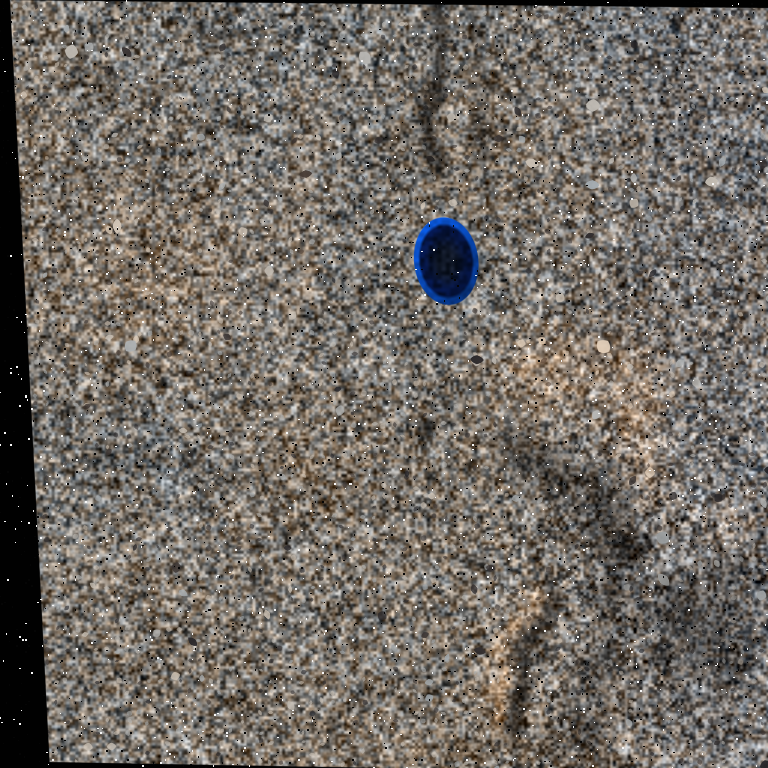
Reproduce this texture procedurally as a WebGL 1 fragment shader.

```glsl
precision highp float;
uniform vec2 u_resolution;

const vec3 SAND = vec3(0.470, 0.444, 0.412);
const vec3 SUNLIT = vec3(0.17, 0.105, 0.045);
const vec3 BORDER = vec3(0.004);
const vec3 RIM_BLUE = vec3(0.03, 0.27, 0.68);
const vec3 DISH_BLUE = vec3(0.02, 0.09, 0.30);

float hash(vec2 p) {
  vec3 q = fract(p.xyx * 0.1031);
  q += dot(q, q.yzx + 33.33);
  return fract((q.x + q.y) * q.z);
}

float noise(vec2 p) {
  vec2 i = floor(p), f = fract(p);
  f = f * f * (3.0 - 2.0 * f);
  return mix(mix(hash(i), hash(i + vec2(1.0, 0.0)), f.x),
             mix(hash(i + vec2(0.0, 1.0)), hash(i + 1.0), f.x), f.y);
}

// Noise centred on zero
float wave(vec2 p) { return noise(p) - 0.5; }

float fbm(vec2 p) {
  float sum = 0.0, amp = 0.5;
  for (int i = 0; i < 4; i++) {
    sum += amp * wave(p);
    p = mat2(0.8, 0.6, -0.6, 0.8) * p * 2.1 + 17.3;
    amp *= 0.55;
  }
  return sum;
}

// Soft elliptical patch
float patchAt(vec2 p, vec2 centre, vec2 radius) {
  vec2 d = (p - centre) / radius;
  return exp(-dot(d, d));
}

// Soft stroke between two points
float stroke(vec2 p, vec2 a, vec2 b, float width) {
  vec2 pa = p - a, ba = b - a;
  float d = length(pa - ba * clamp(dot(pa, ba) / dot(ba, ba), 0.0, 1.0));
  return exp(-d * d / (width * width));
}

// Scattered angular pebbles: x = coverage, y = random tone
vec2 pebbles(vec2 p, float scale, float density, float size, float edge) {
  vec2 cell = floor(p * scale), f = fract(p * scale);
  vec2 d = f - 0.3 - 0.4 * vec2(hash(cell + 3.7), hash(cell + 41.3));
  float turn = 6.283 * hash(cell + 91.0);
  d = mat2(cos(turn), sin(turn), -sin(turn), cos(turn)) * d;
  d.x *= 1.0 + 0.8 * hash(cell + 12.0);
  float r = size * (0.6 + 0.4 * hash(cell + 63.0));
  float dist = mix(length(d), abs(d.x) + abs(d.y), 0.35) + 0.1 * size * wave(p * scale * 9.0);
  float cover = 1.0 - smoothstep(r - edge * scale, r + edge * scale, dist);
  return vec2(cover * step(hash(cell + 27.0), density), hash(cell + 77.0));
}

vec3 addPebbles(vec3 col, vec2 stone, float paleShare, float strength) {
  vec3 pale = mix(vec3(0.64, 0.67, 0.69), vec3(0.82, 0.77, 0.71), fract(stone.y * 7.0));
  vec3 dark = mix(vec3(0.13, 0.13, 0.15), vec3(0.25, 0.22, 0.21), fract(stone.y * 5.0));
  return mix(col, stone.y < paleShare ? pale : dark, stone.x * strength);
}

// Broad relief: x = sunlight, y = shade
vec2 relief(vec2 p) {
  vec2 q = p + 0.05 * vec2(fbm(p * 14.0), fbm(p * 14.0 + 50.0));
  float sun = patchAt(q, vec2(0.72, 0.515), vec2(0.075, 0.055));
  sun += 0.9 * patchAt(q, vec2(0.83, 0.45), vec2(0.035, 0.09));
  sun += stroke(q, vec2(0.69, 0.22), vec2(0.64, 0.06), 0.018);
  sun += 0.4 * patchAt(q, vec2(0.22, 0.65), vec2(0.16, 0.13));
  sun += 0.4 * stroke(q, vec2(0.40, 0.88), vec2(0.39, 0.62), 0.022);
  sun += 0.5 * patchAt(q, vec2(0.96, 0.32), vec2(0.06, 0.03));
  float shade = stroke(q, vec2(0.57, 1.0), vec2(0.555, 0.78), 0.014);
  shade += 0.5 * stroke(q, vec2(0.62, 0.96), vec2(0.62, 0.78), 0.012);
  shade += stroke(q, vec2(0.712, 0.23), vec2(0.67, 0.05), 0.016);
  shade += 0.75 * stroke(q, vec2(0.68, 0.42), vec2(0.82, 0.30), 0.035);
  shade += 0.8 * patchAt(q, vec2(0.91, 0.18), vec2(0.07, 0.09));
  shade += 0.5 * stroke(q, vec2(0.80, 0.28), vec2(0.77, 0.04), 0.03);
  shade += 1.2 * patchAt(q, vec2(0.556, 0.44), vec2(0.016));
  shade += 0.8 * patchAt(q, vec2(0.28, 0.955), vec2(0.035, 0.012));
  return vec2(sun, shade);
}

vec3 sand(vec2 p, float edge) {
  vec2 light = relief(p);
  float rough = patchAt(p, vec2(0.85, 0.2), vec2(0.2, 0.25));
  float grain = 0.48 * wave(p * 260.0) + 0.36 * wave(p * 145.0 + 9.0) + 0.16 * wave(p * 70.0);
  float tint = 0.10 * wave(p * 170.0 + 31.0) + 0.04 * wave(p * 5.0 + 6.0);
  vec3 col = SAND + grain * (1.0 + 0.2 * rough) + vec3(tint, 0.0, -tint);
  col += 0.10 * fbm(p * 7.0) + 0.45 * rough * fbm(p * 22.0);
  col += vec3(-0.01, 0.005, 0.03) * smoothstep(0.6, 0.95, p.x);
  col = addPebbles(col, pebbles(p, 75.0, 0.28, 0.32, edge), 0.6, 0.6);
  col = addPebbles(col, pebbles(p + 0.37, 34.0, 0.09, 0.24, edge), 0.6, 0.8);
  col = addPebbles(col, pebbles(p + 0.11, 13.0, 0.10, 0.14, edge), 0.65, 0.95);
  return (col + SUNLIT * light.x) * (1.0 - 0.5 * min(light.y, 1.3));
}

// Oval blue dish with a bright rim and sandy dark middle
vec3 addDish(vec3 col, vec2 p, float edge) {
  vec2 d = p - vec2(0.581, 0.660);
  d.x += 0.06 * d.y;
  float r = length(d / vec2(0.042, 0.057));
  float soft = edge / 0.045;
  float grit = wave(p * 180.0);
  vec3 inside = DISH_BLUE * (0.8 + 0.7 * grit);
  inside = mix(inside, vec3(0.07, 0.09, 0.11) + 0.12 * grit, 0.75 * (1.0 - smoothstep(0.2, 0.75, r)));
  vec3 rim = RIM_BLUE * (1.0 + 0.3 * grit + 4.0 * (d.y - d.x));
  vec3 dish = mix(inside, rim, smoothstep(0.80 - soft, 0.86 + soft, r));
  return mix(col, dish, 1.0 - smoothstep(1.0 - soft, 1.0 + soft, r));
}

void main() {
  vec2 p = gl_FragCoord.xy / u_resolution;
  float edge = 0.8 / min(u_resolution.x, u_resolution.y);
  vec3 col = addDish(sand(p, edge), p, edge);

  // Tilted frame
  float inset = min(p.x - mix(0.065, 0.013, p.y), 1.0 - 0.0105 * p.x - p.y);
  inset = min(inset, p.y - 0.009 + 0.018 * p.x);
  col = mix(BORDER, col, smoothstep(-edge, edge, inset));

  // Fine black and white specks
  float speck = hash(floor(p * 512.0) + 211.0);
  col = mix(col, vec3(0.02), step(speck, 0.007));
  col = mix(col, vec3(0.97), step(0.9945, speck));
  gl_FragColor = vec4(clamp(col, 0.0, 1.0), 1.0);
}
```
